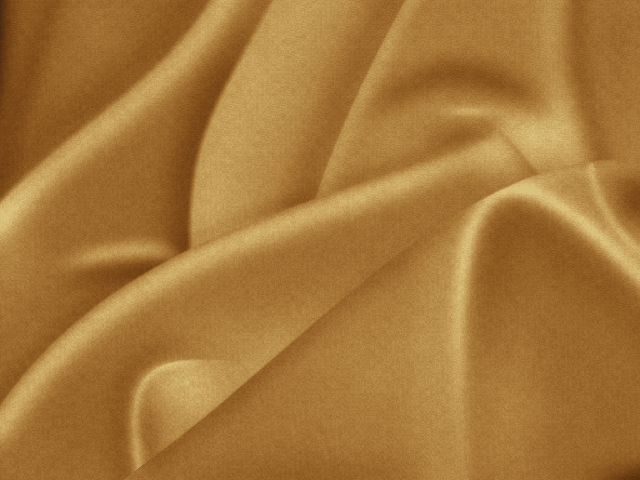
Reproduce this texture procedurally as a Shadertoy shader.

```glsl
// Draped golden satin: overlapping soft folds with bright ridges and fine weave grain.
#define MID_SHEEN 0.42
#define CONTRAST 1.22
#define RIDGE_GLOW 0.55
#define EDGE_SOFT 0.003
#define CURVE_STEPS 20
#define GRAIN_CELLS 384.0
#define GRAIN_AMOUNT 0.19
#define MOTTLE_AMOUNT 0.14

float hash(vec2 p) { return fract(sin(dot(p, vec2(127.1, 311.7))) * 43758.5453); }
float band(float d, float center, float width) { float x = (d - center) / width; return exp(-x * x); }
float blob(vec2 p, vec2 center, vec2 radius) { vec2 q = (p - center) / radius; return exp(-dot(q, q)); }
float cover(float d) { return smoothstep(-EDGE_SOFT, EDGE_SOFT, d); }

float valueNoise(vec2 p) {
  vec2 i = floor(p), f = fract(p);
  f = f * f * (3.0 - 2.0 * f);
  return mix(mix(hash(i), hash(i + vec2(1, 0)), f.x),
             mix(hash(i + vec2(0, 1)), hash(i + vec2(1, 1)), f.x), f.y);
}

// Signed distance to a cubic curve, positive to the right of its direction
float crease(vec2 p, vec2 a, vec2 b, vec2 c, vec2 d) {
  float nearest = 1e9, side = 1.0;
  vec2 start = a;
  for (int i = 1; i <= CURVE_STEPS; i++) {
    float t = float(i) / float(CURVE_STEPS), s = 1.0 - t;
    vec2 end = s * s * s * a + 3.0 * s * t * (s * b + t * c) + t * t * t * d;
    vec2 e = end - start, q = p - start;
    vec2 gap = q - e * clamp(dot(q, e) / dot(e, e), 0.0, 1.0);
    if (dot(gap, gap) < nearest) {
      nearest = dot(gap, gap);
      side = q.x * e.y < q.y * e.x ? -1.0 : 1.0;
    }
    start = end;
  }
  return side * sqrt(nearest);
}

// Cloth at the upper left, with its long diagonal ridge and a small pleat
float leftCloth(vec2 p, float panelEdge) {
  float ridge = crease(p, vec2(-.017, .566), vec2(.177, .771), vec2(.333, .821), vec2(.451, 1.026));
  float pleat = crease(p, vec2(.09, .445), vec2(.208, .483), vec2(.312, .502), vec2(.388, .465));
  float behind = .2 - .16 * band(ridge, -.03, .04) + .12 * blob(p, vec2(.2, .94), vec2(.1, .12));
  behind -= .9 * exp(-max(p.x, 0.) / .025) * smoothstep(.6, .95, p.y);
  behind -= .2 * band(p.x - .3 * p.y, -.19, .03);
  float front = .25 + RIDGE_GLOW * band(ridge, .03, .036) + .3 * blob(p, vec2(0, .5), vec2(.08, .13));
  front -= .38 * band(panelEdge, -.01, .045) * smoothstep(1.0, .8, p.y);
  float along = smoothstep(.09, .22, p.x) * smoothstep(.42, .34, p.x);
  front += along * (.55 * band(pleat, .008, .022) - .3 * band(pleat, .045, .03));
  return mix(behind, front, smoothstep(-.006, .01, ridge));
}

// Cloth at the upper right, with a hollow arch and a falling crease
float rightCloth(vec2 p, float panelSide) {
  float fall = crease(p, vec2(1.235, .66), vec2(1.21, .78), vec2(1.17, .85), vec2(1.19, 1.02));
  vec2 hollow = (p - vec2(.955, .70)) / vec2(.175, .145);
  float arch = band(length(hollow), 1.0, .25) * smoothstep(.1, .8, hollow.y);
  float v = .44 + .2 * band(panelSide, .012, .02) + .14 * blob(p, vec2(.83, .77), vec2(.1, .12));
  v += .5 * blob(p, vec2(1.11, .72), vec2(.09, .075)) - .42 * arch;
  v += .35 * blob(p, vec2(.975, .768), vec2(.05, .012)) - .2 * blob(p, vec2(.94, .72), vec2(.07, .03));
  v += .18 * band(fall, -.03, .04) - .3 * band(fall, .015, .03);
  return v - .16 * blob(p, vec2(1.29, .92), vec2(.07, .15));
}

// Long central ridge, with a bright pocket near its lower end
float middleFold(vec2 p, float ridge, float limb, float frontEdge) {
  float pocket = crease(p, vec2(.295, -.024), vec2(.26, .167), vec2(.26, .262), vec2(.443, .25));
  float tip = smoothstep(.82, 1.02, p.x), fade = smoothstep(.44, .3, p.x);
  float v = .31 + (1.0 - .5 * tip) * RIDGE_GLOW * band(ridge, .027, .033) - .15 * band(ridge, 0.0, .01);
  v += .4 * blob(p, vec2(1.045, .67), vec2(.065, .05)) - .1 * band(limb, 0.0, .015);
  v += .22 * blob(p, vec2(.5, .28), vec2(.16, .09)) - .12 * blob(p, vec2(.16, .13), vec2(.09, .12));
  v += .16 * band(frontEdge, -.01, .04) * smoothstep(.8, .55, p.x);
  v += fade * (.4 * band(pocket, .003, .012) - .18 * band(pocket, -.03, .03));
  v += .5 * cover(pocket) * blob(p, vec2(.38, .2), vec2(.08, .075));
  return v - .22 * band(pocket, .035, .02) * smoothstep(.2, .08, p.y);
}

// Foreground sheet, with an arched ridge and a shaded hollow under it
float frontFold(vec2 p, float edge) {
  float arch = crease(p, vec2(.981, -.042), vec2(.903, .792), vec2(1.085, .67), vec2(1.363, .384));
  float tuck = crease(p, vec2(1.24, .644), vec2(1.26, .566), vec2(1.293, .514), vec2(1.363, .462));
  float height = smoothstep(.0, .55, p.y);
  float outer = .37 - .22 * band(edge, 0.0, .035) + .15 * blob(p, vec2(.78, .25), vec2(.16, .14));
  outer += .2 * band(arch, -.05, .06) - .2 * blob(p, vec2(.62, 0), vec2(.25, .06));
  outer += .34 * band(edge, .01, .025) * smoothstep(.95, 1.12, p.x);
  float inner = .23 + .26 * blob(p, vec2(1.05, .15), vec2(.09, .18));
  inner -= .14 * band(arch, .065, .05) * height;
  float v = mix(outer, inner, smoothstep(-.012, .02, arch));
  v += mix(.1, .55, height) * band(arch, -.004, .024) + .3 * band(tuck, .008, .012);
  v -= .5 * blob(p, vec2(1.325, .58), vec2(.045, .055));
  return v - .8 * blob(p, vec2(1.34, -.01), vec2(.08, .04));
}

vec3 satin(float sheen) {
  float s = clamp(sheen, -.9, 1.2);
  return vec3(.53, .33, .12) + s * vec3(.27, .26, .16) + s * s * vec3(0, .08, .12);
}

void mainImage(out vec4 fragColor, in vec2 fragCoord) {
  vec2 p = fragCoord / iResolution.y;
  float panelLeft = crease(p, vec2(.392, .47), vec2(.387, .724), vec2(.441, .769), vec2(.582, 1.035));
  float panelRight = crease(p, vec2(.651, .566), vec2(.68, .667), vec2(.75, .833), vec2(.859, 1.026));
  float ridge = crease(p, vec2(-.017, .132), vec2(.248, .531), vec2(.684, .5625), vec2(1.016, .722));
  float limb = crease(p, vec2(.955, .769), vec2(1.042, .757), vec2(1.068, .696), vec2(1.128, .632));
  float frontEdge = crease(p, vec2(.321, .049), vec2(.658, .295), vec2(.995, .727), vec2(1.37, .661));
  // Layers from back to front
  float panel = .6 + .14 * band(panelLeft, .05, .07) - .36 * band(panelRight, -.025, .055);
  float sheen = mix(leftCloth(p, panelLeft), panel, smoothstep(-.005, .012, panelLeft));
  sheen = mix(sheen, rightCloth(p, panelRight), cover(panelRight)) - .16 * band(ridge, -.01, .022);
  float tipSoft = mix(EDGE_SOFT, .022, smoothstep(.85, 1.0, p.x));
  float middle = smoothstep(-tipSoft, tipSoft, ridge) * smoothstep(-.006, .006, limb);
  sheen = mix(sheen, middleFold(p, ridge, limb, frontEdge), middle);
  sheen = mix(sheen, frontFold(p, frontEdge), cover(frontEdge));
  // Uneven dye and woven grain
  sheen = MID_SHEEN + .05 + CONTRAST * (sheen - MID_SHEEN);
  sheen += MOTTLE_AMOUNT * (.4 * valueNoise(p * 14.0) + .6 * valueNoise(p * 90.0) - .5);
  sheen += GRAIN_AMOUNT * (hash(floor(p * GRAIN_CELLS)) - .5);
  fragColor = vec4(satin(sheen), 1.0);
}
```
